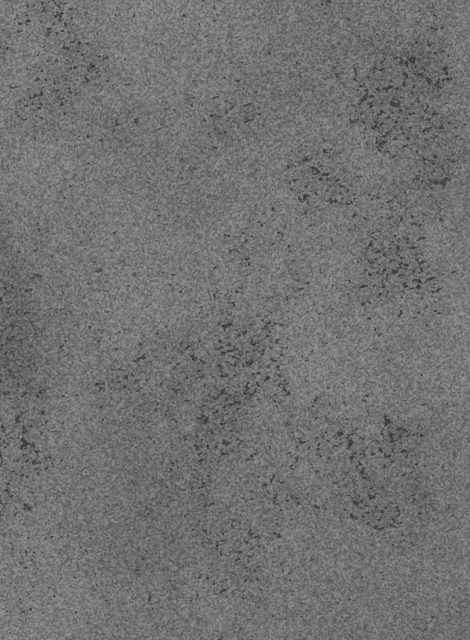
Write a Shadertoy shader that draws this texture.

```glsl
// Worn grey concrete: soft cloudy tone, fine sandy grain, and small dark pits
// that gather in ragged stained patches. All layers are value noise on an
// integer hash; the pits are noise cut at a threshold the patches lower.

float hash(ivec2 cell) {
    uvec2 q = uvec2(cell) * uvec2(1597334673u, 3812015801u);
    uint h = (q.x ^ q.y) * 1597334673u;
    h = (h ^ (h >> 15)) * 2246822519u;
    h ^= h >> 13;
    return float(h >> 8) / 16777216.0;
}

float noise(vec2 p) {
    ivec2 cell = ivec2(floor(p));
    vec2 f = fract(p);
    f = f * f * (3.0 - 2.0 * f);
    float low = mix(hash(cell), hash(cell + ivec2(1, 0)), f.x);
    float high = mix(hash(cell + ivec2(0, 1)), hash(cell + ivec2(1, 1)), f.x);
    return mix(low, high, f.y);
}

vec2 turn(vec2 p, float angle) {
    float c = cos(angle), s = sin(angle);
    return vec2(c * p.x - s * p.y, s * p.x + c * p.y);
}

// Layered noise, normalised to 0..1; each octave is turned to hide the grid
float fbm(vec2 p) {
    float sum = 0.0, weight = 0.5, total = 0.0;
    for (int i = 0; i < 5; i++) {
        sum += weight * noise(p);
        total += weight;
        weight *= 0.62;
        p = turn(p, 0.65) * 2.03 + 17.3;
    }
    return sum / total;
}

void mainImage(out vec4 fragColor, in vec2 fragCoord) {
    vec2 uv = fragCoord / iResolution.y;

    // Broad clouds and the stained patches
    float clouds = fbm(uv * 4.0 + 41.0) - 0.5;
    float patches = smoothstep(0.49, 0.76, fbm(uv * vec2(8.0, 7.0) + 8.0));
    float tone = 0.455 + 0.14 * clouds - 0.035 * patches;

    // Sandy grain from two crossed layers
    float grain = 0.5 * (noise(turn(uv, 0.4) * 430.0)
                       + noise(turn(uv, 1.3) * 350.0 + 91.0)) - 0.5;
    tone += 0.27 * grain;
    vec3 color = tone * vec3(1.012, 0.992, 0.998);

    // Ragged pits of two sizes, slightly longer along a shallow diagonal
    vec2 pitPos = turn(uv, -0.3) * vec2(165.0, 200.0);
    float pitField = 0.62 * noise(pitPos) + 0.38 * noise(turn(pitPos, 0.8) * 1.7 + 33.0);
    float coarse = noise(turn(uv, 0.5) * 60.0 + 12.0) - 0.5;
    float cut = 0.82 - 0.19 * patches - 0.08 * clouds - 0.1 * coarse;
    float pits = smoothstep(cut - 0.05, cut + 0.13, pitField);
    vec3 pitColor = vec3(0.24, 0.245, 0.245) + 0.15 * grain;
    color = mix(color, pitColor, 0.9 * pits);

    fragColor = vec4(color, 1.0);
}
```
